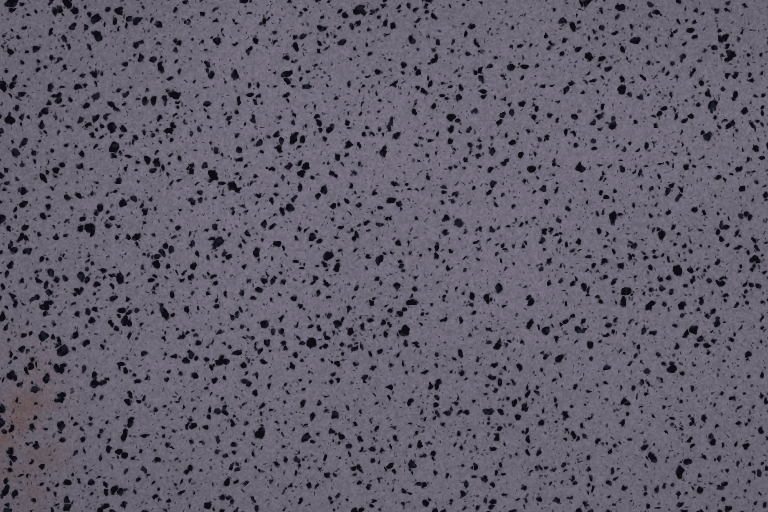
Reproduce this texture procedurally as a Shadertoy shader.

```glsl
// Sawn volcanic stone: a violet-grey face riddled with dark open pores.
// Three sizes of warped ellipses are scattered on jittered grids, then laid
// over a fine mineral grain with faint cloudy tone and a rusty corner.

vec3 hash33(vec3 p) {
    p = fract(p * vec3(0.1031, 0.1030, 0.0973));
    p += dot(p, p.yxz + 33.33);
    return fract((p.xxy + p.yxx) * p.zyx);
}

// Smooth value noise, two independent channels
vec2 noise(vec2 p, float seed) {
    vec2 i = floor(p), f = fract(p);
    f = f * f * (3.0 - 2.0 * f);
    vec2 a = hash33(vec3(i, seed)).xy;
    vec2 b = hash33(vec3(i + vec2(1, 0), seed)).xy;
    vec2 c = hash33(vec3(i + vec2(0, 1), seed)).xy;
    vec2 d = hash33(vec3(i + vec2(1, 1), seed)).xy;
    return mix(mix(a, b, f.x), mix(c, d, f.x), f.y);
}

// Signed distance to the nearest pore; share is the fraction of filled cells
float pores(vec2 p, float cells, float rMin, float rMax, float share, float seed) {
    vec2 home = floor(p * cells);
    float nearest = 1.0;
    for (int y = -1; y <= 1; y++)
    for (int x = -1; x <= 1; x++) {
        vec2 cell = home + vec2(x, y);
        vec3 place = hash33(vec3(cell, seed));
        vec3 shape = hash33(vec3(cell, seed + 7.0));
        if (place.z > share) continue;

        // Ellipses lean loosely up and to the right
        float angle = 1.1 + (shape.x - 0.5) * 2.4;
        float stretch = 1.0 + 0.38 * shape.y;
        float radius = mix(rMin, rMax, shape.z * shape.z);
        vec2 q = p - (cell + place.xy) / cells;
        float c = cos(angle), s = sin(angle);
        q = vec2(c * q.x + s * q.y, c * q.y - s * q.x);
        nearest = min(nearest, length(q * vec2(1.0 / stretch, stretch)) - radius);
    }
    return nearest;
}

void mainImage(out vec4 fragColor, in vec2 fragCoord) {
    vec2 p = fragCoord / iResolution.y;
    vec2 uv = fragCoord / iResolution.xy;
    float soft = max(0.001, 0.8 / iResolution.y);

    // Ragged outlines, and pores that thin out in patches and to the right
    vec2 warped = p + 0.0050 * (noise(p * 110.0, 3.0) - 0.5)
                    + 0.0028 * (noise(p * 230.0, 5.0) - 0.5);
    float crowd = 0.72 + 0.55 * noise(p * 7.0, 9.0).x;
    float left = 1.0 - smoothstep(0.0, 0.45, uv.x);
    float size = 0.96 + 0.16 * left;

    float large = pores(warped, 24.0, 0.005 * size, 0.010 * size,
                        0.30 * crowd * (1.0 + 0.4 * left), 11.0);
    float medium = pores(warped, 46.0, 0.0028 * size, 0.0064 * size, 0.58 * crowd, 31.0);
    float small = pores(warped, 100.0, 0.0009, 0.0028, 0.36, 53.0);
    float depth = min(large, medium);

    // Grainy stone face with slow changes of tone
    float grain = noise(p * 310.0, 17.0).x - 0.5;
    float speckle = noise(p * 150.0, 19.0).y - 0.5;
    float cloud = noise(p * 4.0, 23.0).x - 0.5;
    float tone = 1.0 + 0.17 * grain + 0.08 * speckle + 0.05 * cloud;
    tone *= 1.0 - 0.22 * dot(uv - vec2(0.55, 0.6), uv - vec2(0.55, 0.6));
    vec3 color = vec3(0.450, 0.428, 0.488) * tone;

    // Rusty stain in the lower left
    float rust = smoothstep(0.24, 0.0, length((p - vec2(0.03, 0.16)) * vec2(1.6, 1.0)));
    rust *= noise(p * 28.0, 29.0).x;
    color *= mix(vec3(1), vec3(0.98, 0.83, 0.72), rust);

    // Pores: shallow small pits, and deep ones with a faint blue floor
    vec3 floorColor = mix(vec3(0.05, 0.045, 0.075), vec3(0.11, 0.11, 0.17),
                          smoothstep(0.45, 0.85, noise(p * 130.0, 37.0).x));
    color = mix(color, vec3(0.16, 0.15, 0.20), 0.85 * smoothstep(soft, -soft, small));
    color *= 1.0 - 0.08 * smoothstep(0.005, 0.0, depth);
    color = mix(color, floorColor, smoothstep(soft, -soft, depth));

    fragColor = vec4(color, 1.0);
}
```
